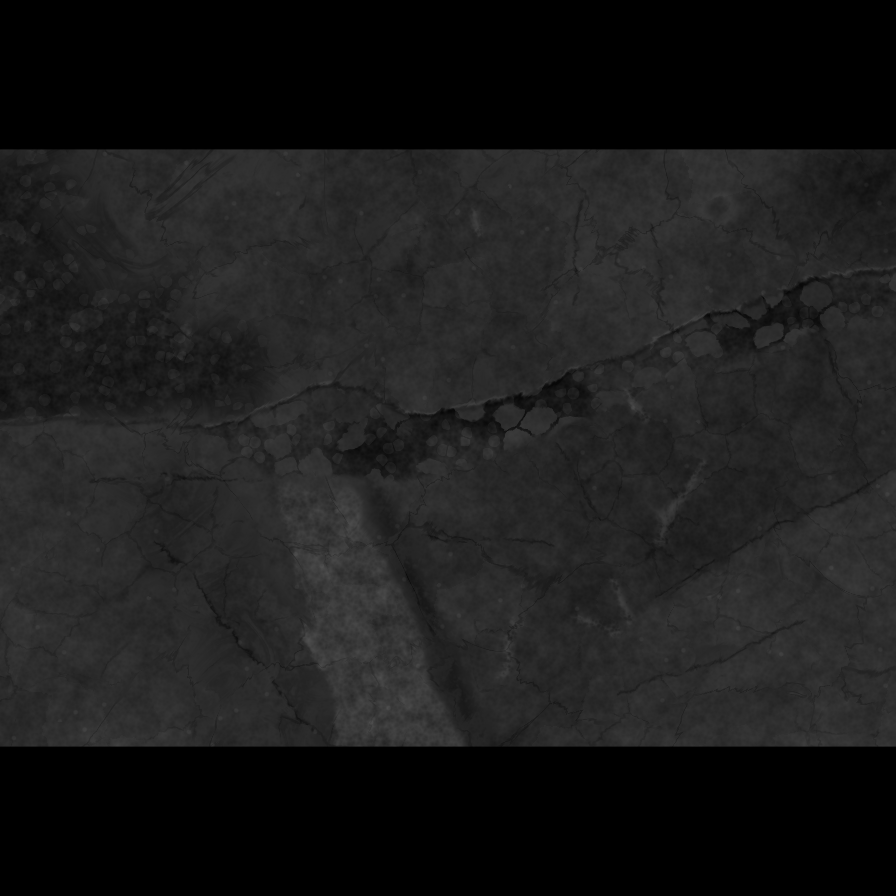
Give the GLSL for this texture, as a Shadertoy shader.

```glsl
// Dark grey marble slab with a rubble seam, pale wedge and cracks between black bars.
const float SLAB_LOW = 0.1667, SLAB_HIGH = 0.8333;
const float UPPER_TONE = 0.170, LEFT_TONE = 0.182, RIGHT_TONE = 0.150;
const float BAND_TONE = 0.182, WEDGE_TONE = 0.225, DARK_TONE = 0.092;
const float CLOUD_CONTRAST = 0.052, GRAIN_CONTRAST = 0.030;
const float CRACK_DEPTH = 0.06, STREAK_LIGHT = 0.07;
const mat2 TURN = mat2(.8, .6, -.6, .8);

// Segments as start and end points
const vec4 CRACKS[9] = vec4[9](
    vec4(.18, .40, .35, .18), vec4(.69, .22, .90, .31), vec4(.73, .34, 1.0, .473),
    vec4(.10, .47, .30, .465), vec4(.65, .78, .64, .66), vec4(.73, .75, .745, .65),
    vec4(.47, .40, .62, .39), vec4(.62, .50, .67, .42), vec4(.92, .62, .95, .54));
const vec4 STREAKS[6] = vec4[6](
    vec4(.735, .405, .785, .48), vec4(.57, .25, .577, .31), vec4(.682, .35, .698, .31),
    vec4(.64, .31, .685, .295), vec4(.695, .56, .715, .53), vec4(.532, .765, .535, .74));

vec2 hash2(vec2 p) {
    vec3 h = fract(p.xyx * vec3(.1031, .1030, .0973));
    h += dot(h, h.yzx + 33.33);
    return fract((h.xx + h.yz) * h.zy);
}

// Cellular noise: nearest distance, gap to the second nearest, cell id
vec3 cells(vec2 p) {
    vec2 base = floor(p);
    float first = 9.0, second = 9.0, id = 0.0;
    for (int i = 0; i < 9; i++) {
        vec2 cell = base + vec2(i % 3 - 1, i / 3 - 1), rnd = hash2(cell + 150.0);
        float d = length(cell + rnd - p);
        if (d < first) { second = first; first = d; id = fract(rnd.x * 7.3 + rnd.y * 3.1); }
        else second = min(second, d);
    }
    return vec3(first, second - first, id);
}

// Layered, turned and warped sines
float clouds(vec2 p) {
    float sum = 0.0, amp = 0.5;
    for (int i = 0; i < 6; i++) {
        p += 0.65 * sin(p.yx * 1.3 + float(i) * 1.7);
        sum += amp * sin(p.x) * sin(p.y);
        p = TURN * p * 1.85 + 2.3;
        amp *= 0.62;
    }
    return sum;
}

// Layered cells of alternating sign, for crystalline grain
float grit(vec2 p) {
    float sum = 0.0, amp = 0.5;
    for (int i = 0; i < 4; i++) {
        sum += amp * (1.0 - 2.0 * cells(p).x);
        p = TURN * p * 1.8 + 5.1;
        amp *= -0.87;
    }
    return sum;
}

float bell(float x, float width) { x /= width; return exp(-x * x); }

float blob(vec2 p, vec2 centre, vec2 size) { return bell(length((p - centre) / size), 1.0); }

float segment(vec2 p, vec4 s) {
    vec2 a = p - s.xy, b = s.zw - s.xy;
    return length(a - b * clamp(dot(a, b) / dot(b, b), 0.0, 1.0));
}

// Rounded stones that fill a share of the cells
float stones(vec3 c, float share) {
    return smoothstep(.52, .44, c.x) * smoothstep(.04, .14, c.y) * step(1.0 - share, c.z);
}

void mainImage(out vec4 fragColor, in vec2 fragCoord) {
    vec2 uv = fragCoord / iResolution.xy;
    float pixel = 1.0 / iResolution.y;

    // Noise layers and a ragged copy of the position
    float broad = clouds(uv * 9.0 + 1.0), patches = clouds(uv * 24.0 + 7.0);
    float grain = grit(uv * 36.0);
    vec2 q = uv + 0.012 * vec2(patches, clouds(uv * 21.0 + 15.0)) + .002 * grain;
    vec3 pebble = cells(q * vec2(26.0, 32.0)), speck = cells(uv * 72.0);

    // Large regions below the seam
    float above = q.y - .53 - .18 * smoothstep(.4, 1.05, q.x) - .04 * bell(q.x - .36, .07);
    float t = (q.y - SLAB_LOW) / 0.293;
    float wedgeLeft = mix(.385, .30, t), wedgeRight = mix(.515, .395, t);
    float below = mix(LEFT_TONE, RIGHT_TONE, smoothstep(-.02, .02, q.x - wedgeRight));
    float lightBand = smoothstep(-.008, .012, .33 + .53 * (q.x - .73) - q.y) * smoothstep(.67, .72, q.x);
    below = mix(below, BAND_TONE, lightBand);
    float shade = bell(segment(q, vec4(.19, .44, .33, .20)), .07);
    below -= 0.06 * shade * smoothstep(-.3, .3, patches + .4 * broad + .4 * grain);
    float wedge = smoothstep(-.005, .005, q.x - wedgeLeft)
                * smoothstep(-.005, .005, wedgeRight - q.x) * smoothstep(.465, .45, q.y);
    below = mix(below, WEDGE_TONE, wedge * 0.85);
    float crease = bell(q.x - wedgeRight - .025, .015) * smoothstep(.48, .44, q.y);
    below -= 0.07 * crease * smoothstep(-.4, .3, patches + .6 * grain);
    float tone = mix(below, UPPER_TONE, smoothstep(-.002, .002, above));

    // Clouding, grain, faint fragments and their cracks
    vec3 plates = cells(uv * 8.0 + vec2(broad, patches) * vec2(.5, .2));
    vec3 shards = cells(q * 17.0 + 4.0);
    tone += CLOUD_CONTRAST * (broad * .5 + patches * .5) + .022 * (shards.z - .5) * step(.4, plates.z);
    tone += GRAIN_CONTRAST * grain * (1.0 + 1.0 * wedge);
    tone -= .042 * smoothstep(.035, .005, plates.y) * smoothstep(-.3, .3, broad + .4 * grain);
    tone -= .026 * smoothstep(.06, .01, shards.y) * smoothstep(.0, .4, patches - broad);
    tone += .04 * smoothstep(.25, .1, speck.x) * step(.96, speck.z);

    // Dark rubble on the upper left, dim corner on the upper right
    float rubble = blob(uv, vec2(.01, .69), vec2(.12, .16)) + blob(uv, vec2(.17, .59), vec2(.14, .06));
    rubble = smoothstep(.2, .75, rubble + .45 * patches + .25 * grain) * smoothstep(-.003, .003, above);
    float rubbleTone = DARK_TONE + .05 * grain + .04 * stones(speck, .25) + .045 * stones(pebble, .25);
    tone = mix(tone, rubbleTone, rubble * .92);
    tone -= 0.065 * blob(uv, vec2(.97, .79), vec2(.13, .07));

    // Seam of rounded pebbles with black pockets
    float thickness = .06 * smoothstep(.2, .32, q.x) + .035 * bell(q.x - .36, .1);
    float seam = smoothstep(.003, -.003, above) * smoothstep(-.006, .006, above + thickness);
    float pocket = blob(uv, vec2(.58, .555), vec2(.1, .04)) + blob(uv, vec2(.86, .65), vec2(.085, .045))
                 + .7 * blob(uv, vec2(.42, .5), vec2(.06, .05));
    float matrix = mix(.145, .07, smoothstep(.15, .7, pocket + .25 * patches)) + .05 * grain;
    matrix += .045 * stones(speck, .35);
    float stoneTone = .135 + .06 * pebble.z + .025 * patches + .025 * grain;
    tone = mix(tone, mix(matrix, stoneTone, stones(pebble, .6)), seam * .92);
    tone += 0.055 * bell(above - .002, .0018) * smoothstep(-.3, .4, patches + .7 * grain);
    tone -= 0.04 * bell(above + .003, .003);

    // Long cracks and pale mineral streaks
    float crack = 0.0, streak = 0.0;
    for (int i = 0; i < 9; i++) crack = max(crack, bell(segment(q, CRACKS[i]), .002));
    for (int i = 0; i < 6; i++) streak = max(streak, bell(segment(q, STREAKS[i]), .005));
    float ring = bell(length(q - vec2(.805, .765)) - .017, .006);
    tone -= CRACK_DEPTH * crack * smoothstep(-.6, .2, patches + grain);
    tone += STREAK_LIGHT * streak * smoothstep(-.6, .3, grain) + .035 * ring;

    // Black bars above and below the slab
    vec2 edge = smoothstep(-pixel, pixel, vec2(uv.y - SLAB_LOW, SLAB_HIGH - uv.y));
    fragColor = vec4(vec3(clamp(tone, .03, .32) * edge.x * edge.y), 1.0);
}
```
